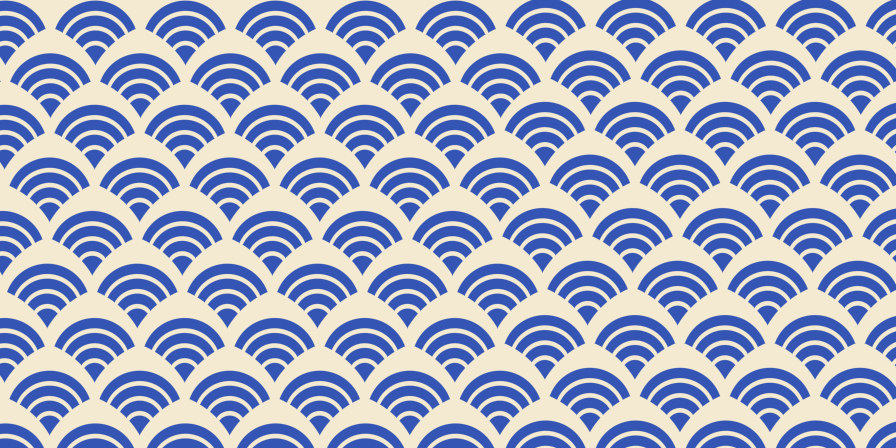
A Shadertoy shader for this pattern:

```glsl
// Rows of blue fans on cream, staggered like overlapping waves.
// Each fan is a set of circles scaled about its tip, trimmed by two arcs;
// small offsets between blocks of rows and columns give a hand-laid look.

#define PITCH 0.2010      // fan spacing across, in canvas heights
#define ROW 0.1177        // row spacing
#define FAN 0.1436        // fan height, tip to crown
#define ORIGIN vec2(0.012, 0.0013)
#define RING 0.2325       // ring spacing, in fan heights
#define STROKE 0.160      // ring width, in fan heights
#define SEAM_COLUMN 6.0   // first column that sits higher
#define SEAM_LIFT 0.0065
#define DRIFT vec2(0.0070, 0.0029)
#define CREAM vec3(0.955, 0.918, 0.824)
#define BLUE vec3(0.204, 0.333, 0.702)

const float RISE = 0.337;           // circle centre above the tip
const float RADIUS = 1.0 - RISE;    // outer circle radius
const vec2 TRIM_CENTRE = vec2(1.175, -0.683);
const float TRIM_RADIUS = 1.359;

// Signed distance to one fan: tip at the origin, crown at y = 1.
float fanDistance(vec2 p) {
    // Scale of the circle through p, and the length of its gradient
    float k = RADIUS * RADIUS - RISE * RISE;
    float root = sqrt(RISE * RISE * p.y * p.y + k * dot(p, p));
    float scale = (root - RISE * p.y) / k;
    float slope = max(RADIUS * scale / max(root, 1e-4), 1e-3);

    // Rings, with a solid core inside the third gap
    float m = mod(1.0 - scale - 0.5 * STROKE + 0.5 * RING, RING) - 0.5 * RING;
    float rings = abs(m) - 0.5 * STROKE;
    float core = scale - (1.0 - 3.0 * RING);
    float bands = max(min(rings, core), scale - 1.0) / slope;

    // Concave sides
    float sides = TRIM_RADIUS - length(vec2(abs(p.x), p.y) - TRIM_CENTRE);
    return max(bands, sides);
}

// Offset shared by each pair of rows, y pointing down.
vec2 blockDrift(float row) {
    float block = floor(row * 0.5);
    float sway = sin(block * 0.7854);
    return -DRIFT * vec2(sway * sway * sway * sway, sin(1.35 * block));
}

void mainImage(out vec4 fragColor, in vec2 fragCoord) {
    vec2 pos = vec2(fragCoord.x, iResolution.y - fragCoord.y) / iResolution.y;
    float pixel = 1.0 / (FAN * iResolution.y);
    float baseRow = floor((pos.y - ORIGIN.y) / ROW);
    float dist = 1.0;

    // Fans overlap the next row's band, so neighbouring rows are visited
    for (float j = -1.0; j <= 1.0; j++) {
        float row = baseRow + j;
        if (row < 0.0) continue;
        vec2 q = pos - ORIGIN - blockDrift(row);
        q.x -= 0.5 * PITCH * mod(row, 2.0);
        float column = floor(q.x / PITCH + 0.5);
        q.x -= column * PITCH;
        q.y += SEAM_LIFT * step(SEAM_COLUMN, column);
        vec2 p = vec2(q.x, row * ROW + FAN - q.y) / FAN;
        dist = min(dist, fanDistance(p));
    }

    float ink = 1.0 - smoothstep(-0.75 * pixel, 0.75 * pixel, dist);
    fragColor = vec4(mix(CREAM, BLUE, ink), 1.0);
}
```
